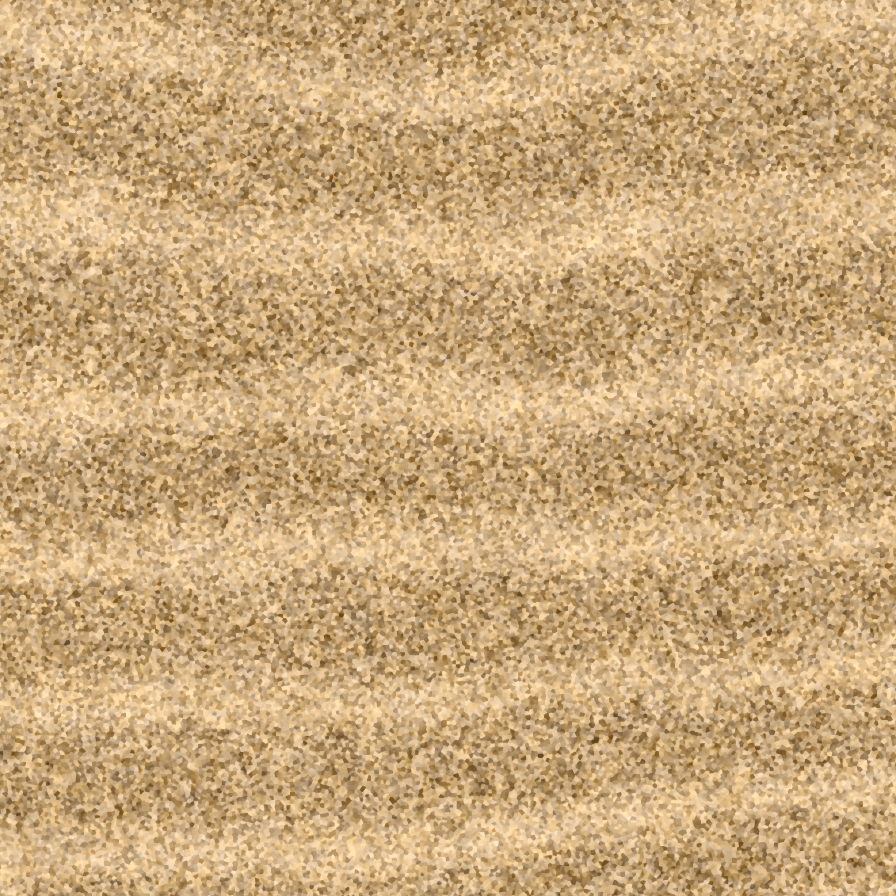
A Shadertoy shader for this texture:

```glsl
#define BASE_COLOR vec3(0.792, 0.663, 0.483)
#define RIPPLE_SPACING 0.167
#define RIPPLE_OFFSET 0.12
#define RIPPLE_STRENGTH 0.10
#define GRAIN_SCALE 235.0
#define GRAIN_CONTRAST 0.43
#define CLUMP_SCALE 118.0
#define CLUMP_CONTRAST 0.17
#define GRAIN_SHARPNESS 9.0
#define DARK_SKEW 0.6
#define TINT vec3(0.035, 0.0, -0.07)

// Four random values per cell, without sine
vec4 hash4(vec2 cell) {
    vec4 p = fract(cell.xyxy * vec4(0.1031, 0.1030, 0.0973, 0.1099));
    p += dot(p, p.wzxy + 33.33);
    return fract((p.xxyz + p.yzzw) * p.zywx);
}

float valueNoise(vec2 p) {
    vec2 cell = floor(p);
    vec2 f = fract(p);
    f = f * f * (3.0 - 2.0 * f);
    float low = mix(hash4(cell).x, hash4(cell + vec2(1.0, 0.0)).x, f.x);
    float high = mix(hash4(cell + vec2(0.0, 1.0)).x, hash4(cell + 1.0).x, f.x);
    return mix(low, high, f.y);
}

float fbm(vec2 p) {
    float sum = 0.0;
    float amplitude = 0.5;
    for (int i = 0; i < 4; i++) {
        sum += amplitude * valueNoise(p);
        p = p * 2.03 + 17.3;
        amplitude *= 0.5;
    }
    return sum / 0.9375;
}

// Soft-edged scattered grains: x is brightness, y is hue, both centred on zero
vec2 grains(vec2 p) {
    vec2 home = floor(p);
    vec2 sum = vec2(0.0);
    float total = 0.0;
    for (int j = -1; j <= 1; j++) {
        for (int i = -1; i <= 1; i++) {
            vec2 cell = home + vec2(i, j);
            vec4 rnd = hash4(cell + 41.0);
            vec2 d = cell + rnd.xy - p;
            float weight = exp(-GRAIN_SHARPNESS * dot(d, d));
            sum += weight * vec2(pow(rnd.z, DARK_SKEW), rnd.w);
            total += weight;
        }
    }
    return sum / max(total, 1e-6) - vec2(1.0 / (1.0 + DARK_SKEW), 0.5);
}

// Ripple light: slow rise to a crest, then a quick drop below it
float rippleLight(vec2 uv) {
    float depth = 1.0 - uv.y;
    float leftBend = mix(-0.08, 0.01, smoothstep(0.0, 0.5, depth));
    float rightBend = -0.02 - 0.35 * (depth - 0.5) * (depth - 0.5);
    float bend = leftBend * smoothstep(0.5, 0.0, uv.x)
               + rightBend * smoothstep(0.4, 1.0, uv.x);
    bend += 0.035 * (fbm(uv * vec2(5.0, 9.0) + 3.0) - 0.5);

    float phase = fract((depth - RIPPLE_OFFSET - bend) / RIPPLE_SPACING);
    float drop = 1.0 - smoothstep(0.0, 0.2, phase);
    float rise = smoothstep(0.55, 1.0, phase);
    float trough = smoothstep(0.1, 0.6, phase) * (1.0 - rise);
    float patchiness = mix(0.6, 1.4, fbm(uv * vec2(7.0, 14.0) + 29.0));
    return (drop + rise) * patchiness - 0.3 * trough - 0.22;
}

void mainImage(out vec4 fragColor, in vec2 fragCoord) {
    vec2 uv = fragCoord / iResolution.y;

    // Ripples and broad unevenness
    float ripple = rippleLight(uv);
    float level = RIPPLE_STRENGTH * ripple;
    level += 0.05 * (fbm(uv * 12.0 + 61.0) - 0.5);

    // Grains, calmer on the bright crests
    vec2 grain = grains(uv * GRAIN_SCALE);
    vec2 clump = grains(uv * CLUMP_SCALE + 137.0);
    float contrast = mix(1.06, 0.78, smoothstep(-0.2, 0.8, ripple));
    level += contrast * (GRAIN_CONTRAST * grain.x + CLUMP_CONTRAST * clump.x);

    // Sand colour with slight hue changes
    vec3 color = BASE_COLOR + level + TINT * (0.6 * grain.y + clump.y);
    fragColor = vec4(clamp(color, 0.0, 1.0), 1.0);
}
```
